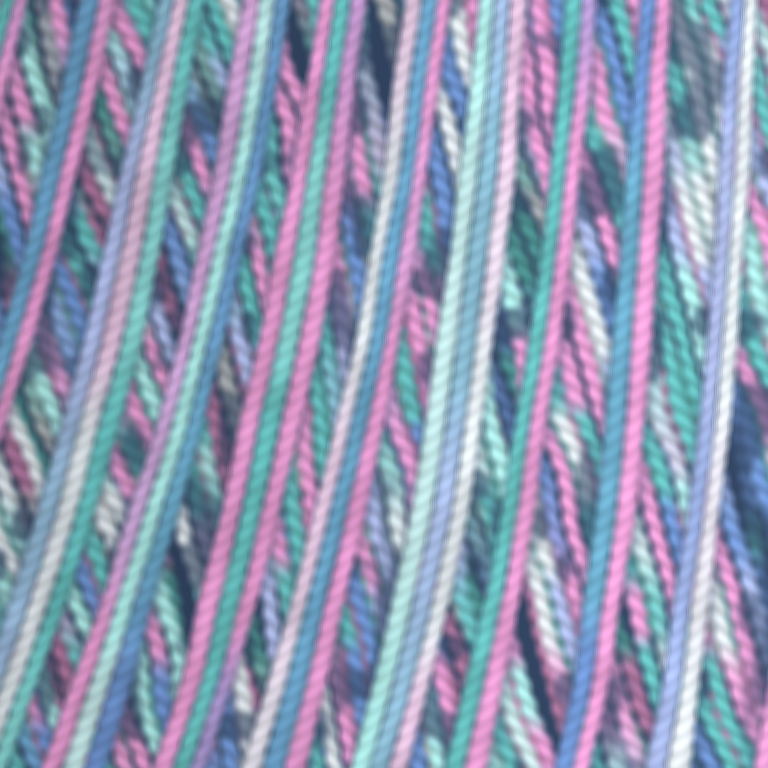
A three.js fragment shader for this texture:

```glsl
varying vec2 vUv;

float hash(vec2 p) {
  return fract(sin(dot(p, vec2(127.1, 311.7))) * 43758.5453);
}

float noise(vec2 p) {
  vec2 i = floor(p), f = fract(p);
  f = f * f * (3.0 - 2.0 * f);
  return mix(mix(hash(i), hash(i + vec2(1.0, 0.0)), f.x),
             mix(hash(i + vec2(0.0, 1.0)), hash(i + vec2(1.0, 1.0)), f.x), f.y);
}

// Dye colours of the yarn, chosen by a value from 0 to 1
vec3 dye(float h) {
  vec3 teal = vec3(0.39, 0.72, 0.72);
  vec3 mint = vec3(0.65, 0.88, 0.87);
  vec3 white = vec3(0.84, 0.87, 0.89);
  vec3 pink = vec3(0.87, 0.59, 0.79);
  vec3 lavender = vec3(0.66, 0.71, 0.88);
  vec3 blue = vec3(0.42, 0.56, 0.79);
  vec3 c = mix(teal, mint, step(0.20, h));
  c = mix(c, white, step(0.36, h));
  c = mix(c, pink, step(0.50, h));
  c = mix(c, lavender, step(0.76, h));
  return mix(c, blue, step(0.87, h));
}

// Light on a twisted strand: c runs -1 to 1 across, along counts the twists
float ropeLight(float c, float along, float depth) {
  float roundness = sqrt(max(0.0, 1.0 - c * c));
  float twist = sin(6.2832 * (along + c * 0.4));
  return mix(0.68, 1.05, roundness) * (1.0 + depth * twist);
}

// Short slanted strands seen through the gap of one bundle
vec3 slantedStrands(vec2 p, float gap, float layer, vec3 back) {
  float slope = mix(0.15, 0.45, hash(vec2(gap, layer + 3.0)));
  float u = (p.x - slope * (1.0 - p.y)) / 0.026;
  u += 0.6 * noise(p * 13.0 + layer * 20.0) + layer * 0.5;
  float id = floor(u);
  vec2 seed = vec2(id, gap + layer * 17.0);
  float along = p.y * 40.0 + hash(seed + 9.0);
  float c = 2.0 * fract(u) - 1.0 + 0.12 * sin(6.2832 * along);
  float fade = smoothstep(0.35, 0.65, noise(vec2(id * 7.3, p.y * 10.0 + gap)));
  vec3 colour = mix(dye(hash(seed)), dye(hash(seed + 41.0)), fade);
  colour *= ropeLight(c, along, 0.14);
  float cover = 1.0 - smoothstep(0.6, 1.0, abs(c));
  cover *= step(0.2, hash(seed + 5.0));
  return mix(back, colour * mix(0.72, 0.98, layer), cover);
}

vec3 yarn(vec2 p) {
  float t = 1.0 - p.y;

  // Bend the canvas so that long strands sweep down to the left
  float s = p.x + t * (0.22 - 0.20 * p.x) + 0.045 * t * t;
  s += 0.005 * sin(s * 31.0 + t * 4.0) + 0.006 * noise(vec2(s * 20.0, t * 9.0));

  // Bundles of two or three strands, each followed by a gap
  float bundle = floor(s / 0.105);
  float f = fract(s / 0.105) * 5.0;
  float count = 2.0 + step(0.4, hash(vec2(bundle, 2.0)));
  float strand = floor(f);

  // Crossing strands in the gap, shaded beside the bundles
  vec3 shadow = vec3(0.19, 0.26, 0.37);
  vec3 under = slantedStrands(p, bundle, 0.0, shadow);
  under = slantedStrands(p, bundle, 1.0, under);
  float g = (f - count) / (5.0 - count);
  float open = smoothstep(-0.05, 0.25, g) * smoothstep(1.05, 0.82, g);
  under = mix(shadow, under, mix(0.6, 1.0, open));
  under = mix(under, shadow, 0.6 * smoothstep(0.6, 0.8, noise(p * vec2(34.0, 19.0))));

  // Long strands on top, dyed in an even sequence that drifts slowly
  vec2 seed = vec2(bundle, strand + 11.0);
  float along = t * 45.0 + hash(seed + 4.0);
  float c = 2.0 * fract(f) - 1.0 + 0.08 * sin(6.2832 * along);
  float h = fract(0.618 * (bundle * 3.0 + strand) + 0.1);
  float drift = smoothstep(0.4, 0.8, noise(vec2(hash(seed) * 90.0, t * 3.0)));
  vec3 over = mix(dye(h), dye(fract(h + 0.2)), 0.5 * drift);
  over *= ropeLight(c, along, 0.08) * (0.92 + 0.16 * noise(vec2(s * 60.0, t * 25.0)));
  float cover = (1.0 - smoothstep(0.82, 1.08, abs(c))) * step(strand, count - 0.5);
  return mix(under, over, cover);
}

void main() {
  // Average nearby points for a soft focus
  vec3 colour = vec3(0.0);
  for (int i = 0; i < 4; i++) {
    for (int j = 0; j < 4; j++) {
      vec2 offset = (vec2(float(i), float(j)) - 1.5) * 0.0028;
      colour += yarn(vUv + offset) / 16.0;
    }
  }

  // Light growing towards the right
  colour *= 0.90 + 0.16 * smoothstep(0.0, 0.9, vUv.x);
  gl_FragColor = vec4(colour, 1.0);
}
```
